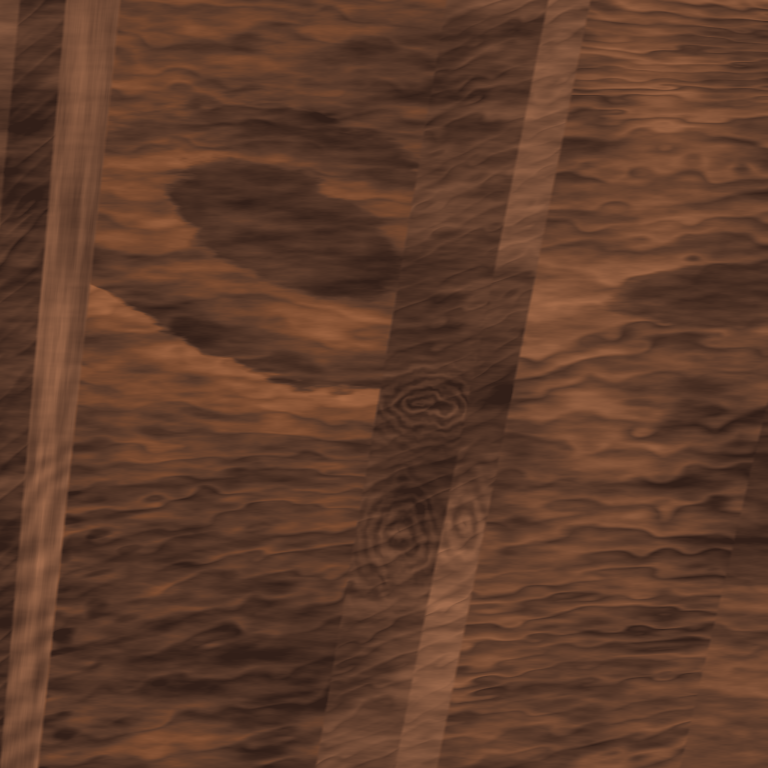
Reproduce this texture procedurally as a WebGL 1 fragment shader.

```glsl
precision highp float;
// Aged wooden planks, leaning slightly, with dark cathedral figure and knots.
// Slanted edges split the canvas into boards; each has its own tone and
// grain built from stretched noise, broken growth rings and soft glows.
uniform vec2 u_resolution;

const vec3 DARK_WOOD = vec3(0.225, 0.142, 0.108);
const vec3 LIGHT_WOOD = vec3(0.6, 0.4, 0.285);
const vec3 WARM_TINT = vec3(0.022, -0.01, -0.032);
const float EDGE = 0.003;
const float RING_DENSITY = 27.0;
const float STREAK = 0.5;
const float FIBRE = 0.3;
const float CONTRAST = 1.22;
const float PIVOT = 0.4;

float hash(vec2 p) {
  return fract(sin(dot(p, vec2(127.1, 311.7))) * 43758.5453);
}
float noise(vec2 p) {
  vec2 i = floor(p), f = fract(p);
  f = f * f * (3.0 - 2.0 * f);
  return mix(mix(hash(i), hash(i + vec2(1, 0)), f.x),
             mix(hash(i + vec2(0, 1)), hash(i + 1.0), f.x), f.y);
}
float fbm(vec2 p) {
  float sum = 0.0, amp = 0.53;
  for (int i = 0; i < 4; i++) {
    sum += amp * noise(p);
    p = p * 2.03 + 17.3;
    amp *= 0.5;
  }
  return sum;
}
float glow(vec2 p, float x, float y, float rx, float ry) {
  vec2 q = (p - vec2(x, y)) / vec2(rx, ry);
  return exp(-dot(q, q));
}
// 0 left of a leaning edge, 1 right of it
float rightOf(vec2 p, float foot, float lean) {
  return smoothstep(-EDGE, EDGE, p.x - foot - lean * p.y);
}
// Ragged sawtooth growth lines that fade in and out
float growth(vec2 p, float seed) {
  float ragged = 3.0 * fbm(p * vec2(3.5, 8) + seed) + 0.8 * noise(p * vec2(30, 70));
  float s = fract(p.y * RING_DENSITY + ragged);
  float strength = 0.35 + noise(p * vec2(7, 22) + seed);
  return (smoothstep(0.0, 0.35, s) * (1.0 - s) - 0.33) * strength;
}
// Warped concentric knot lines fading with distance
float knot(vec2 p, vec2 center, vec2 radius, float rings) {
  vec2 q = (p - center) / radius;
  float d = length(q + 0.7 * (vec2(fbm(p * 24.0), fbm(p * 24.0 + 5.0)) - 0.5));
  return sin(d * rings) * exp(-d * d);
}
// Dark heart inside a pale ring, bounded by two dark arcs
float figuredBoard(vec2 p) {
  float jag = fbm(p * vec2(16, 60)) - 0.5;
  float low = smoothstep(0.5, 0.25, p.y);
  vec2 g = vec2(p.x, p.y + (0.05 - 0.26 * low) * p.x);
  float v = 0.36 - 0.1 * smoothstep(0.5, 0.4, p.y);
  v += growth(g, 3.0) * mix(0.24, 0.4, low);
  v += 0.24 * (glow(p, 0.22, 0.74, 0.16, 0.1) + glow(p, 0.44, 0.58, 0.14, 0.04));
  v += 0.12 * (glow(p, 0.19, 0.4, 0.08, 0.06) + glow(p, 0.22, 0.02, 0.1, 0.04));
  vec2 q = p - vec2(0.375, 0.7);
  q.y += 0.35 * q.x;
  float heart = length(q / vec2(0.145, 0.073)) + 0.5 * jag;
  v = mix(v, 0.19, 0.85 * smoothstep(1.11, 0.95, heart));
  float arch = 0.865 - 1.3 * (p.x - 0.3) * (p.x - 0.3) - p.y + 0.05 * jag;
  v -= 0.2 * smoothstep(-0.008, 0.008, arch) * smoothstep(0.07, 0.02, arch);
  float t = p.x - 0.12;
  float sill = p.y - 0.635 + 0.81 * t - 1.14 * t * t + 0.035 * jag;
  v -= (0.2 - 0.25 * t) * smoothstep(-0.004, 0.006, sill) * smoothstep(0.08, 0.02, sill);
  v += 0.26 * smoothstep(0.005, -0.004, sill) * smoothstep(-0.07, -0.01, sill);
  v -= 0.15 * glow(p, 0.5, 0.64, 0.08, 0.05);
  float pits = smoothstep(0.65, 0.9, noise(g * vec2(24, 75)));
  return v - 0.25 * pits * low * smoothstep(0.3, 0.08, p.x);
}
float rightBoard(vec2 p) {
  float bend = 0.25 * smoothstep(0.82, 1.0, p.y) - 0.22 * smoothstep(0.3, 0.0, p.y);
  float v = 0.37 + 0.46 * growth(vec2(p.x, p.y + (bend - 0.04) * p.x), 9.0);
  v += 0.25 * glow(p, 0.75, 0.61, 0.13, 0.08) + 0.18 * glow(p, 0.85, 0.82, 0.07, 0.16);
  v += 0.15 * glow(p, 0.77, 0.42, 0.08, 0.13) + 0.2 * glow(p, 0.86, 1.0, 0.15, 0.06);
  v -= 0.15 * glow(p, 0.96, 0.36, 0.12, 0.15) + 0.12 * glow(p, 0.8, 0.14, 0.16, 0.06);
  float lens = length((p - vec2(0.96, 0.613)) / vec2(0.16, 0.04));
  lens += 0.4 * (fbm(p * vec2(14, 60)) - 0.5);
  return mix(v, 0.19, 0.8 * smoothstep(1.1, 0.92, lens));
}
float middleBoard(vec2 p) {
  float v = 0.22 + 0.26 * growth(vec2(p.x, p.y - 0.35 * p.x) * 1.4, 21.0);
  v += 0.16 * smoothstep(0.27, 0.15, p.y) + 0.08 * smoothstep(0.65, 0.75, p.y);
  v += 0.13 * knot(p, vec2(0.56, 0.475), vec2(0.09, 0.055), 27.0);
  return v + 0.1 * knot(p, vec2(0.525, 0.3), vec2(0.055, 0.09), 23.0);
}
float paleStrip(vec2 p) {
  float shade = smoothstep(0.3, 0.47, p.y) * smoothstep(0.68, 0.62, p.y);
  float v = mix(0.57, 0.2, shade) + 0.25 * growth(vec2(p.x, p.y - 0.4 * p.x) * 1.5, 31.0);
  v += 0.15 * knot(p, vec2(0.602, 0.325), vec2(0.035, 0.065), 13.0);
  return v - 0.22 * glow(p, 0.658, 0.49, 0.018, 0.016);
}
void main() {
  vec2 p = gl_FragCoord.xy / u_resolution;
  float fringe = 0.17 + 0.28 * growth(vec2(p.x, p.y - 0.8 * p.x), 47.0);
  float tone = mix(0.4, fringe, rightOf(p, -0.065, 0.091));
  // upright pale batten
  float batten = 0.24 + 0.65 * fbm(vec2(p.x * 80.0 - p.y * 8.0, p.y * 7.0));
  float bands = sin((p.y - p.x) * 130.0 + 7.0 * noise(p * 14.0));
  batten += 0.11 * bands * smoothstep(0.6, 0.3, p.y);
  float battenMask = rightOf(p, 0.0, 0.086), leftMask = rightOf(p, 0.05, 0.107);
  float middleMask = rightOf(p, 0.411, 0.171), rightMask = rightOf(p, 0.569, 0.2);
  tone = mix(mix(tone, batten, battenMask), figuredBoard(p), leftMask);
  tone = mix(tone, middleBoard(p), middleMask);
  tone = mix(tone, paleStrip(p), rightOf(p, 0.514, 0.2));
  tone = mix(tone, rightBoard(p), rightMask);
  float corner = 0.38 - 0.18 * smoothstep(0.22, 0.3, p.y) + 0.2 * growth(p, 53.0);
  tone = mix(tone, corner, rightOf(p, 0.885, 0.24));
  // streaks, fibres and cloudy stain
  float grain = STREAK * (fbm(p * vec2(9, 48)) - 0.5) + FIBRE * (fbm(p * vec2(28, 125)) - 0.5);
  tone += grain * mix(1.0, 0.35, battenMask - leftMask) + 0.28 * (fbm(p * vec2(5, 9) + 7.0) - 0.5);
  tone = clamp((tone - PIVOT) * CONTRAST + PIVOT + 0.03, -0.08, 1.05);
  float warmth = leftMask - middleMask + 0.5 * rightMask;
  vec3 tint = WARM_TINT * warmth * smoothstep(0.3, 0.65, tone);
  gl_FragColor = vec4(mix(DARK_WOOD, LIGHT_WOOD, tone) + tint, 1.0);
}
```
